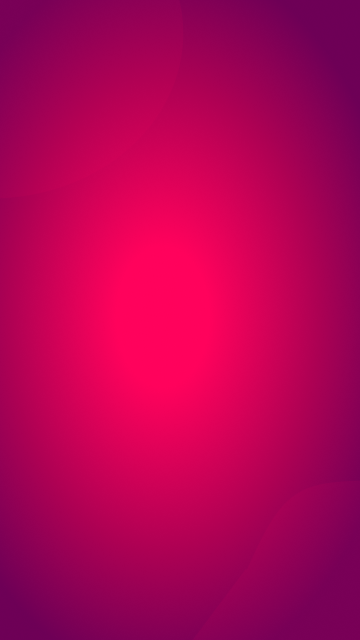
Write a WebGL 2 fragment shader that draws this background.

```glsl
#version 300 es
precision highp float;

uniform vec2 u_resolution;
out vec4 fragColor;

#define GLOW_CENTER vec2(0.452, 0.505)
#define GLOW_STRETCH vec2(0.85, 1.0)
#define GLOW_CORE 0.11
#define GLOW_REACH 0.567
#define BLOB_CENTER vec2(-0.023, 0.948)
#define BLOB_RADII vec2(0.532, 0.258)
#define SHEEN 0.075

const vec3 PINK = vec3(1.0, 0.008, 0.36);
const vec3 CRIMSON = vec3(0.68, 0.004, 0.327);
const vec3 PLUM = vec3(0.43, 0.0, 0.338);

// Radial ramp: pink core, crimson ring, plum corners
vec3 glow(vec2 uv) {
  float d = length((uv - GLOW_CENTER) * GLOW_STRETCH);
  float t = clamp((d - GLOW_CORE) / (GLOW_REACH - GLOW_CORE), 0.0, 1.0);
  const float ring = 0.56;
  return t < ring ? mix(PINK, CRIMSON, t / ring)
                  : mix(CRIMSON, PLUM, (t - ring) / (1.0 - ring));
}

// Height of the lower right wave: straight foot, rounded shoulder
float waveHeight(float x) {
  float shoulder = 0.27 / (1.0 + exp((0.69 - x) / 0.055)) - 0.02;
  float foot = min(0.75 * (x - 0.535), 0.11);
  return max(shoulder, foot);
}

// Antialiased coverage, positive inside
float coverage(float field) {
  return clamp(field / max(fwidth(field), 1e-5) + 0.5, 0.0, 1.0);
}

// Fine grain against banding
float hash(vec2 p) {
  return fract(sin(dot(p, vec2(12.9898, 78.233))) * 43758.5453);
}

void main() {
  vec2 uv = gl_FragCoord.xy / u_resolution;
  vec3 color = glow(uv);

  // Translucent shapes in opposite corners
  float blob = coverage(1.0 - length((uv - BLOB_CENTER) / BLOB_RADII));
  float wave = coverage(waveHeight(uv.x) - uv.y);
  color = mix(color, PINK, SHEEN * max(blob, wave));

  color += (hash(gl_FragCoord.xy) - 0.5) / 255.0;
  fragColor = vec4(color, 1.0);
}
```
